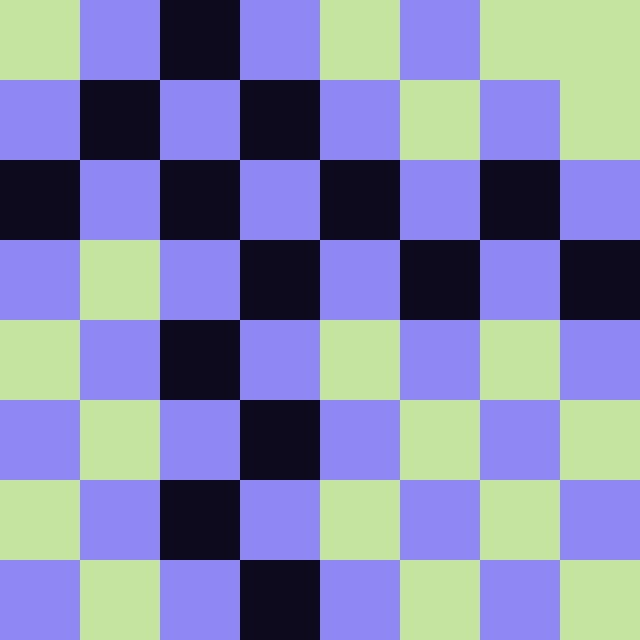
Give the GLSL for this pattern, as a three.js fragment shader.

```glsl
// Eight by eight woven checker: violet weft cells between green cells and dark crossing bands.
#define CELLS 8.0
#define VIOLET vec3(0.56, 0.53, 0.955)
#define GREEN vec3(0.767, 0.895, 0.627)
#define DARK vec3(0.05, 0.04, 0.113)
#define BAND_WIDTH 2.0
#define BAND_COLUMN 2.0
#define BAND_ROW 4.0
#define LEFT_SHIFT 1.0

varying vec2 vUv;

// True when a cell index lies in the band that begins at start.
bool inBand(float index, float start) {
  return index >= start && index < start + BAND_WIDTH;
}

vec3 cellColour(vec2 cell) {
  // The top right corner is a plain green cell.
  bool corner = min(cell.x, cell.y) >= CELLS - 1.0;
  if (corner) return GREEN;

  // Every other cell is violet.
  if (mod(cell.x + cell.y, 2.0) < 0.5) return VIOLET;

  // The horizontal band steps up one row to the left of the vertical band.
  float bandRow = BAND_ROW + (cell.x < BAND_COLUMN ? LEFT_SHIFT : 0.0);
  bool banded = inBand(cell.x, BAND_COLUMN) || inBand(cell.y, bandRow);
  return banded ? DARK : GREEN;
}

void main() {
  vec2 p = vUv * CELLS;

  // Blend the four cells around the nearest grid corner over one pixel.
  vec2 corner = floor(p + 0.5);
  vec2 blend = clamp((p - corner) / max(fwidth(p), vec2(1e-5)) + 0.5, 0.0, 1.0);
  vec3 lower = mix(cellColour(corner - 1.0), cellColour(corner - vec2(0.0, 1.0)), blend.x);
  vec3 upper = mix(cellColour(corner - vec2(1.0, 0.0)), cellColour(corner), blend.x);

  gl_FragColor = vec4(mix(lower, upper, blend.y), 1.0);
}
```
